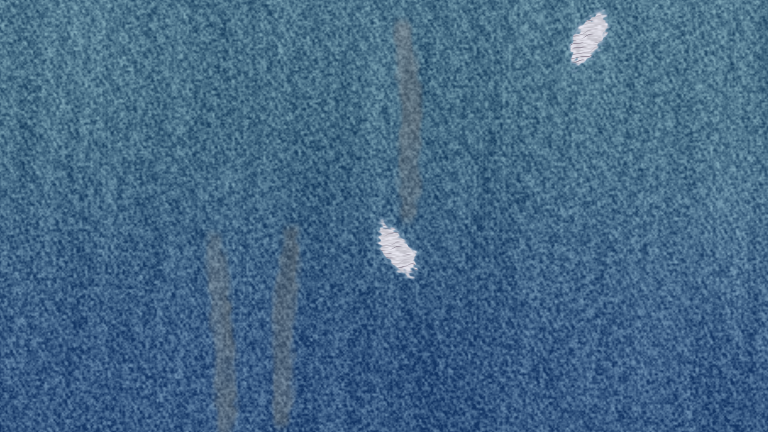
Write a Shadertoy shader that draws this texture.

```glsl
// Worn blue denim with three faded grey streaks and two frayed holes.
// Layered value noise gives grain, twill and vertical fading; wobbling
// capsules and skewed diamonds shape the wear. Unit: canvas height.

#define GRAIN 150.0
#define TWILL_FREQ 420.0
#define GRAIN_AMOUNT 0.62
#define FADE_AMOUNT 0.26
#define STREAK_OPACITY 0.68
#define THREAD_FREQ 92.0
#define DARK_YARN vec3(0.09, 0.235, 0.38)
#define LIGHT_YARN vec3(0.44, 0.59, 0.68)
#define STREAK_GREY vec3(0.40, 0.455, 0.50)
#define BARE_THREAD vec3(0.83, 0.83, 0.87)

float hash(vec2 p) {
    return fract(sin(dot(p, vec2(12.9898, 78.233))) * 43758.5);
}

float noise(vec2 p) {
    vec2 cell = floor(p);
    vec2 f = fract(p);
    f = f * f * (3.0 - 2.0 * f);
    float low = mix(hash(cell), hash(cell + vec2(1, 0)), f.x);
    float high = mix(hash(cell + vec2(0, 1)), hash(cell + vec2(1, 1)), f.x);
    return mix(low, high, f.y);
}

float bump(vec2 p, vec2 center, vec2 size) {
    vec2 q = (p - center) / size;
    return exp(-dot(q, q));
}

// Yarn brightness: 0 is dark indigo, 1 is pale cotton.
float weave(vec2 p) {
    float fine = noise(p * GRAIN) - 0.5;
    float finer = noise(p * GRAIN * 1.7 + 31.0) - 0.5;
    float twill = sin(TWILL_FREQ * (p.x + 0.55 * p.y) + 3.0 * noise(p * 40.0));
    float ribs = noise(p * vec2(95.0, 7.0)) - 0.5;
    return GRAIN_AMOUNT * (fine + 0.8 * finer) + 0.07 * twill + 0.16 * ribs;
}

// Broad washed and unwashed zones.
float fading(vec2 p) {
    float cloud = noise(p * vec2(5.0, 2.2) + 4.0) - 0.5;
    float bands = noise(p * vec2(17.0, 2.0) + 9.0) - 0.5;
    float zones = 0.16 * (p.y - 0.5);
    zones += 0.10 * bump(p, vec2(0.83, 0.98), vec2(0.05, 0.30));
    zones += 0.08 * bump(p, vec2(1.66, 0.65), vec2(0.10, 0.50));
    zones += 0.07 * bump(p, vec2(0.15, 0.75), vec2(0.25, 0.35));
    zones -= 0.13 * bump(p, vec2(0.97, 0.12), vec2(0.26, 0.27));
    return FADE_AMOUNT * (0.5 * cloud + 0.5 * bands) + zones;
}

// Soft-edged vertical smear from top to bottom, thinner at its ends.
float streak(vec2 p, vec2 top, vec2 bottom, float bend) {
    float along = (top.y - p.y) / (top.y - bottom.y);
    float t = clamp(along, 0.0, 1.0);
    float center = mix(top.x, bottom.x, t) + bend * sin(3.1416 * t);
    center += 0.012 * (noise(vec2(p.y * 13.0, top.x * 50.0)) - 0.5);
    float taper = smoothstep(-0.06, 0.22, along) * (1.0 - smoothstep(0.78, 1.08, along));
    float halfWidth = 0.015 + 0.012 * taper;
    float ragged = 0.012 * (noise(p * vec2(70.0, 45.0)) - 0.5);
    float side = abs(p.x - center) + ragged - halfWidth;
    float ends = smoothstep(-0.03, 0.04, along) * (1.0 - smoothstep(0.95, 1.04, along));
    return (1.0 - smoothstep(-0.012, 0.007, side)) * ends;
}

// Signed distance to a leaning rounded diamond with a frayed rim.
float holeDistance(vec2 q, float lean) {
    q.x -= lean * q.y;
    vec2 a = abs(q) / vec2(0.037, 0.060);
    float shape = mix(a.x + a.y, length(a), 0.72) - 1.0;
    float fray = noise(q * vec2(110.0, 150.0) + lean * 20.0) - 0.5;
    return 0.036 * shape + 0.016 * fray;
}

vec3 addHole(vec3 color, vec2 p, vec2 center, float lean, float tilt) {
    vec2 q = p - center;
    float d = holeDistance(q, lean);
    float rim = 1.0 - smoothstep(0.0, 0.010, d);
    color = mix(color, vec3(0.52, 0.64, 0.74), 0.6 * rim);

    // Loose weft threads with uneven shadowed gaps.
    float row = (q.y - tilt * q.x) * THREAD_FREQ + 0.8 * noise(q * 60.0);
    float gap = smoothstep(0.30, 0.48, abs(fract(row) - 0.5));
    gap *= smoothstep(0.35, 0.75, noise(vec2(q.x * 45.0, floor(row + 0.5) * 3.7)));
    vec3 thread = BARE_THREAD + 0.16 * (noise(q * vec2(120.0, 300.0)) - 0.5);
    thread = mix(thread, vec3(0.50, 0.47, 0.54), 0.75 * gap);
    return mix(color, thread, 1.0 - smoothstep(-0.005, 0.003, d));
}

void mainImage(out vec4 fragColor, in vec2 fragCoord) {
    vec2 p = fragCoord / iResolution.y;
    float grain = weave(p);
    float tone = 0.5 + grain + fading(p);
    vec3 color = mix(DARK_YARN, LIGHT_YARN, clamp(tone, 0.0, 1.15));

    // Cooler indigo toward the lower part.
    color += mix(vec3(-0.010, -0.022, 0.018), vec3(0.008, 0.014, -0.006), smoothstep(0.1, 0.8, p.y));

    float worn = streak(p, vec2(0.932, 0.955), vec2(0.944, 0.485), 0.010);
    worn = max(worn, streak(p, vec2(0.493, 0.462), vec2(0.523, -0.02), 0.004));
    worn = max(worn, streak(p, vec2(0.676, 0.478), vec2(0.652, 0.010), -0.008));
    float patchy = 0.75 + 0.4 * noise(p * vec2(32.0, 14.0));
    vec3 grey = STREAK_GREY + 0.20 * grain + 0.08 * (noise(p * vec2(40.0, 11.0) + 7.0) - 0.5);
    color = mix(color, grey, clamp(worn * patchy * STREAK_OPACITY, 0.0, 1.0));

    color = addHole(color, p, vec2(1.363, 0.910), 0.40, 0.22);
    color = addHole(color, p, vec2(0.920, 0.420), -0.48, 0.08);
    fragColor = vec4(clamp(color, 0.0, 1.0), 1.0);
}
```
